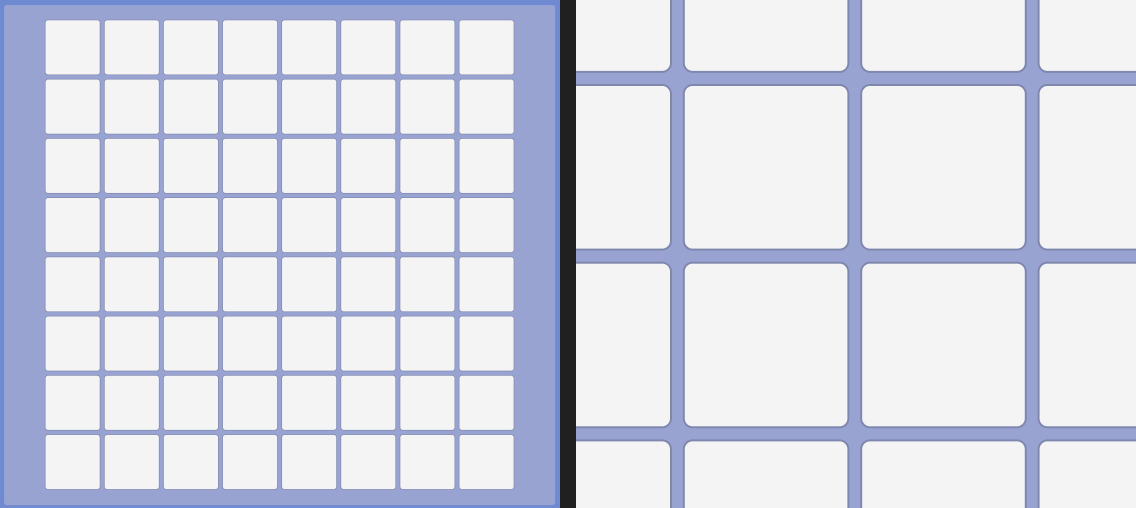
Left, the full canvas; right, a detail of the centre.
Reproduce this pattern procedurally as a Shadertoy shader.

```glsl
#define GRID_COUNT 8.0
#define GRID_CENTER vec2(-0.0008, -0.0014)
#define PITCH vec2(0.1164, 0.1166)
#define TILE_HALF 0.0540
#define TILE_RADIUS 0.0058
#define OUTLINE_WIDTH 0.0013
#define PANEL_CENTER vec2(-0.0007, -0.0021)
#define PANEL_HALF vec2(0.5424, 0.4921)
#define BORDER_COLOR vec3(0.44, 0.54, 0.82)
#define PANEL_COLOR vec3(0.595, 0.64, 0.825)
#define OUTLINE_COLOR vec3(0.50, 0.53, 0.68)
#define TILE_COLOR vec3(0.957)

// Signed distance to a rounded box centred on the origin
float roundedBox(vec2 p, vec2 halfSize, float radius) {
    vec2 q = abs(p) - halfSize + radius;
    return length(max(q, 0.0)) + min(max(q.x, q.y), 0.0) - radius;
}

// Share of a pixel that lies inside a shape
float coverage(float dist, float pixel) {
    return clamp(0.5 - dist / pixel, 0.0, 1.0);
}

void mainImage(out vec4 fragColor, in vec2 fragCoord) {
    float pixel = 1.0 / iResolution.y;
    vec2 p = (fragCoord - 0.5 * iResolution.xy) * pixel;

    // Panel inside the border
    float panel = roundedBox(p - PANEL_CENTER, PANEL_HALF, TILE_RADIUS);
    vec3 color = mix(BORDER_COLOR, PANEL_COLOR, coverage(panel, pixel));

    // Nearest tile, limited to the finite grid
    vec2 grid = p - GRID_CENTER;
    float lastCell = 0.5 * (GRID_COUNT - 1.0);
    vec2 cell = floor(grid / PITCH + 0.5 * GRID_COUNT) - lastCell;
    cell = clamp(cell, -lastCell, lastCell);
    float tile = roundedBox(grid - cell * PITCH, vec2(TILE_HALF), TILE_RADIUS);

    // Outline, then the face inside it
    float halfLine = 0.5 * OUTLINE_WIDTH;
    color = mix(color, OUTLINE_COLOR, coverage(tile - halfLine, pixel));
    color = mix(color, TILE_COLOR, coverage(tile + halfLine, pixel));

    fragColor = vec4(color, 1.0);
}
```
